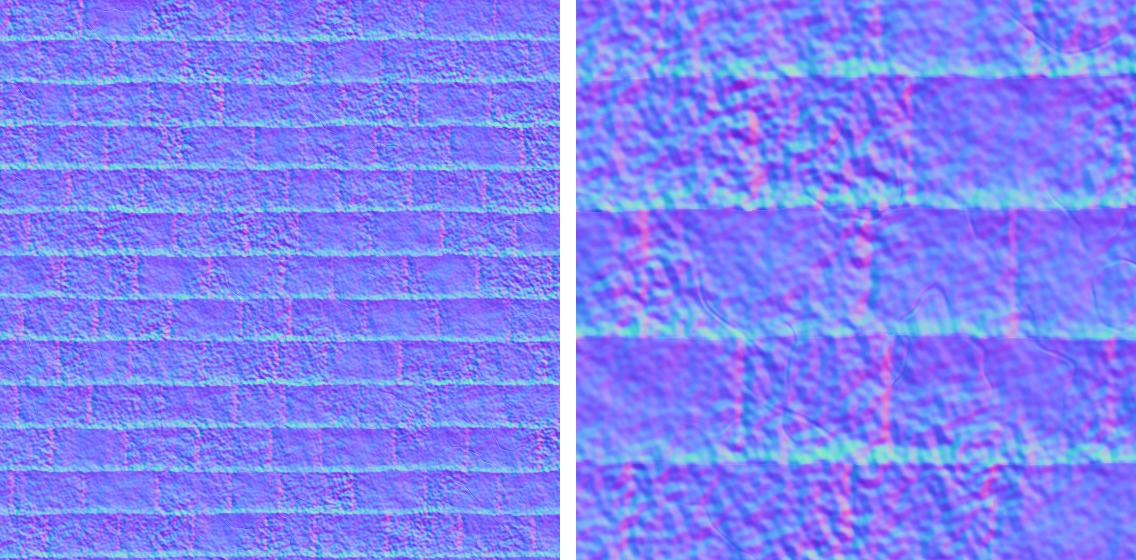
Left, the full canvas; right, a detail of the centre.
A three.js fragment shader for this texture map:

```glsl
// Tangent-space normal map of a worn stone wall: 13 courses of 8 blocks, one short.
// Bevels along the beds and joints give broad slopes; gradient noise adds
// grain, chips and hairline cracks, and the summed slope is packed as a normal.
varying vec2 vUv;

const float COURSES = 13.0;
const float PITCH = 1.0 / COURSES;
const float BLOCK = 0.1302;
const float SHORT_BLOCK = 1.0 - 7.0 * BLOCK;
const float BED_OFFSET = 0.0045;

float hash(vec2 p) {
  vec3 q = fract(p.xyx * vec3(0.1031, 0.1030, 0.0973));
  q += dot(q, q.yzx + 33.33);
  return fract((q.x + q.y) * q.z);
}

vec2 gradientAt(vec2 cell) {
  float angle = 6.2832 * hash(cell + 57.0);
  return vec2(cos(angle), sin(angle));
}

float noise(vec2 p) {
  vec2 i = floor(p), f = p - i;
  vec2 s = f * f * f * (f * (f * 6.0 - 15.0) + 10.0);
  vec2 e = vec2(1.0, 0.0);
  float a = dot(gradientAt(i), f);
  float b = dot(gradientAt(i + e), f - e);
  float c = dot(gradientAt(i + e.yx), f - e.yx);
  float d = dot(gradientAt(i + 1.0), f - 1.0);
  return mix(mix(a, b, s.x), mix(c, d, s.x), s.y);
}

// One octave scaled so that its slope does not depend on frequency
float octave(vec2 p, float frequency) {
  return noise(p * frequency) / frequency;
}

// Hairline groove along a wandering zero contour, present only in places
float crack(vec2 p, float frequency) {
  float path = noise(p * frequency) + 0.12 * noise(p * frequency * 4.0);
  float presence = smoothstep(0.08, 0.25, noise(p * 5.0 + frequency));
  return presence * (1.0 - smoothstep(0.0, 0.035, abs(path)));
}

// Surface height of the stone face
float relief(vec2 p, float rough) {
  vec2 q = vec2(p.x + 0.35 * p.y, p.y - 0.3 * p.x);
  float grain = 0.17 * octave(q, 150.0) + 0.15 * octave(q + 3.0, 75.0);
  float chips = 0.10 * octave(p + 8.0, 33.0) + 0.06 * octave(p, 14.0);
  float cracks = crack(p + 2.0, 9.0) + 0.8 * crack(q + 5.0, 13.0);
  return rough * grain + chips - 0.0005 * cracks;
}

vec2 reliefSlope(vec2 p, float rough) {
  vec2 e = vec2(0.0009, 0.0);
  float h = relief(p, rough);
  return vec2(h - relief(p + e, rough), h - relief(p + e.yx, rough)) / e.x;
}

// Returns block index, distance from its left joint, and its width
vec3 findBlock(float x, float row) {
  float start = 0.015 + 0.0675 * (1.0 - mod(row, 2.0)) + 0.0052 * row;
  float u = fract(x - mod(start, BLOCK));
  u += (BLOCK - SHORT_BLOCK) * step(3.0 * BLOCK + SHORT_BLOCK, u);
  float index = min(floor(u / BLOCK), 7.0);
  float width = index == 3.0 ? SHORT_BLOCK : BLOCK;
  return vec3(index, u - index * BLOCK, width);
}

// Vertical slope: bright ledge above the bed, soft roll below the next one
float bedSlope(float v, float ledge) {
  float lowerRoll = 1.0 - smoothstep(0.008, 0.032, v);
  float upperRoll = smoothstep(PITCH - 0.026, PITCH - 0.002, v);
  upperRoll *= 1.0 - smoothstep(PITCH - 0.0012, PITCH, v);
  return 0.56 * ledge + 0.14 * lowerRoll - 0.19 * upperRoll - 0.04;
}

// Horizontal slope: narrow face at the joint, broken return to its right
float jointSlope(float d, float width, float wear) {
  float face = exp(-d * d / (width * width));
  float shoulder = smoothstep(-0.014, -0.001, d) * (1.0 - smoothstep(-0.001, 0.001, d));
  float rebound = smoothstep(0.002, 0.005, d) * (1.0 - smoothstep(0.005, 0.017, d));
  return 0.58 * face + 0.08 * shoulder - rebound * (0.1 + 0.4 * wear);
}

void main() {
  // Uneven courses
  vec2 p = vUv;
  p.y += 0.006 * noise(vUv * vec2(7.0, 9.0)) + 0.002 * noise(vUv * 38.0);
  float level = (p.y - BED_OFFSET) * COURSES;
  float row = mod(floor(level), COURSES);
  float v = fract(level) * PITCH;

  // Block and nearest joint
  float x = vUv.x + 0.005 * noise(vec2(vUv.x * 8.0, row * 3.7 + v * 6.0))
          + 0.0016 * noise(vUv * 55.0 + 4.0);
  vec3 block = findBlock(x, row);
  bool leftSide = block.y < 0.5 * block.z;
  float d = leftSide ? block.y : block.y - block.z;
  float joint = leftSide ? block.x : mod(block.x + 1.0, 8.0);
  float jointSeed = hash(vec2(joint, row) + 11.0);
  float strength = row == 10.0 && joint == 4.0 ? 0.0 : 0.65 + 0.4 * jointSeed;

  // Wear differs between blocks and gathers at their edges
  float blockSeed = hash(vec2(block.x, row) + 3.0);
  float wear = smoothstep(-0.1, 0.3, noise(vUv * vec2(75.0, 60.0)));
  float edgeWear = exp(-abs(d) / 0.013) + exp(-v / 0.012);
  float rough = 0.5 + 0.9 * blockSeed + 0.7 * edgeWear
              + 0.9 * smoothstep(0.0, 0.45, noise(vUv * 11.0 + 6.0));

  // Ragged ledge
  float reach = 0.014 + 0.008 * noise(vUv * vec2(24.0, 12.0)) + 0.004 * wear;
  float ledge = smoothstep(0.0, 0.003, v) * (1.0 - smoothstep(0.004, reach, v));
  ledge *= 0.95 + 0.5 * noise(vUv * vec2(45.0, 110.0));

  // Sum of slopes, packed into colour
  vec2 slope = reliefSlope(vUv, rough);
  slope.y += bedSlope(v, ledge) + 0.05 * (blockSeed - 0.5);
  slope.x += strength * (1.0 - 0.65 * ledge)
           * jointSlope(d, 0.0019 + 0.0016 * jointSeed * jointSeed, wear) - 0.015;
  gl_FragColor = vec4(0.5 + 0.5 * normalize(vec3(slope, 1.0)), 1.0);
}
```
